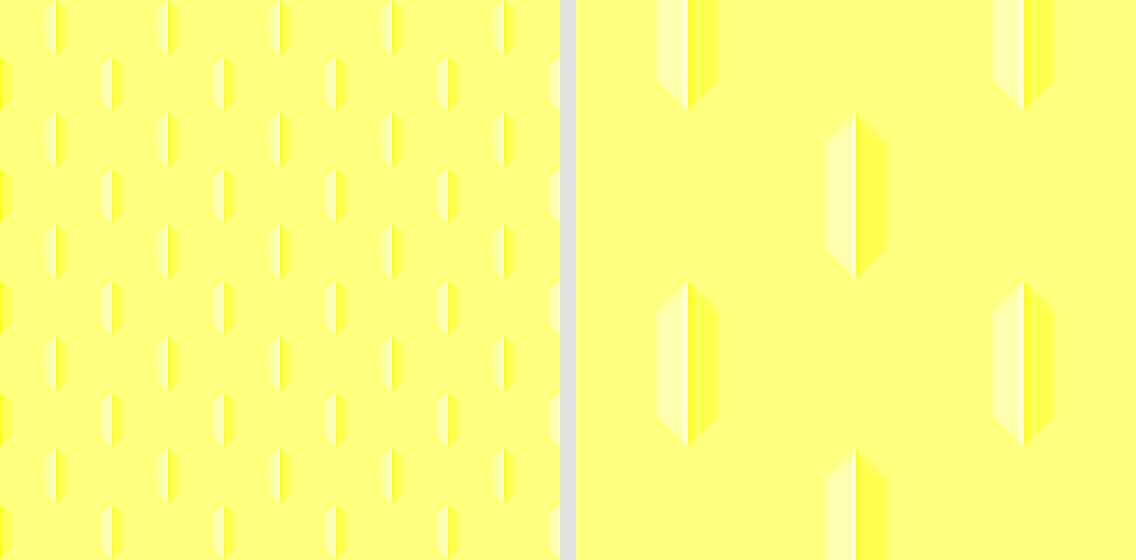
Left, the full canvas; right, a detail of the centre.
Reproduce this pattern procedurally as a Shadertoy shader.

```glsl
// Staggered rows of bevelled, pointed bars raised from a flat yellow ground.
#define REPEATS 5.0       // tiles across and down, two bars in each
#define HALF_WIDTH 0.097  // bar half width, in tiles
#define HALF_HEIGHT 0.25  // bar half height, in tiles
#define RIDGE 0.011       // width of each line beside the central ridge
#define RIM 0.018         // width of the fading outer rim
#define GROUND vec3(1.0, 1.0, 0.50)
#define LIT vec3(1.0, 1.0, 0.70)
#define SHADED vec3(1.0, 1.0, 0.31)
#define GLINT vec3(1.0, 1.0, 0.88)
#define CREASE vec3(1.0, 1.0, 0.12)

// Fraction of a pixel lying on the positive side of an edge.
float coverage(float dist, float pixel) {
    return clamp(dist / pixel + 0.5, 0.0, 1.0);
}

// Depth inside a bar with straight sides and 45 degree tips.
float barDepth(vec2 p) {
    p = abs(p);
    float side = HALF_WIDTH - p.x;
    float tip = (HALF_HEIGHT - p.y - p.x) * 0.7071;
    return min(side, tip);
}

// Position relative to the nearest bar; alternate rows shift by half a tile.
vec2 staggeredCell(vec2 p) {
    float row = floor(p.y * 2.0);
    float x = fract(p.x + 0.5 * (row + 1.0)) - 0.5;
    float y = 0.5 * fract(p.y * 2.0) - 0.25;
    return vec2(x, y);
}

void mainImage(out vec4 fragColor, in vec2 fragCoord) {
    vec2 p = fragCoord / iResolution.xy * REPEATS;
    float pixel = REPEATS / iResolution.y;
    vec2 cell = staggeredCell(p);
    float depth = barDepth(cell);

    // Facets: lit on the left, shaded on the right, with lines at the ridge.
    vec3 left = mix(GLINT, LIT, coverage(-cell.x - RIDGE, pixel));
    vec3 right = mix(CREASE, SHADED, coverage(cell.x - RIDGE, pixel));
    vec3 bar = mix(left, right, coverage(cell.x, pixel));

    // The rim is half as strong as the facets.
    float rim = mix(0.5, 1.0, smoothstep(0.0, RIM, depth));
    float strength = coverage(depth, pixel) * rim;

    fragColor = vec4(mix(GROUND, bar, strength), 1.0);
}
```
